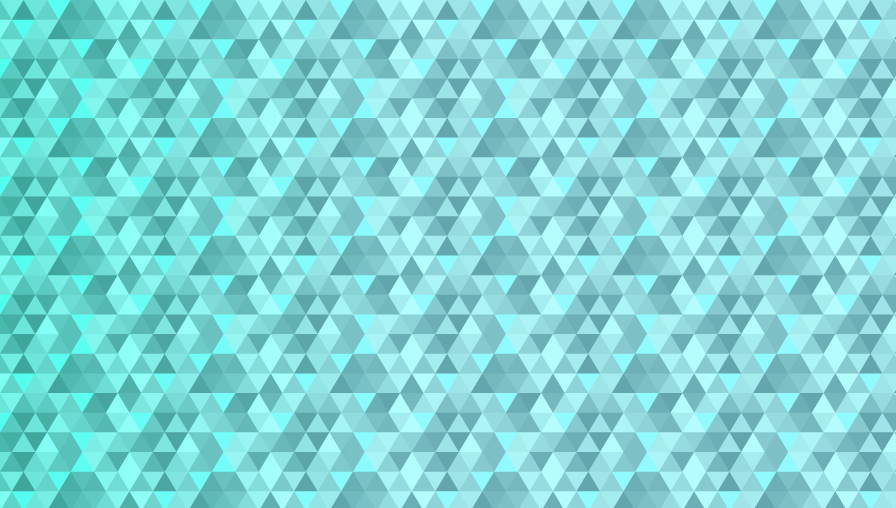
Give the GLSL for this pattern, as a Shadertoy shader.

```glsl
const float COLUMNS = 38.08;         // triangle bases across the canvas
const float ROWS = 25.85;            // triangle rows down the canvas
const float TILE_ROWS = 6.0;         // rows before tones repeat
const int SLOTS = 12;                // triangles in one row of a tile
const float PARTNER_PULL = 0.10;     // likeness across a falling edge
const float SIDE_PUSH = 0.20;        // contrast across a rising edge
const float BASE_PUSH = 0.22;        // contrast across a level edge
const float UP_SHADE = 0.06;         // darkening of upward triangles
const float TONE_POWER = 0.95;       // above 1 favours dark tones
const float FADE_START = -0.12;      // teal to blue fade, in canvas widths
const float FADE_END = 0.53;
const int SAMPLES = 4;               // antialiasing samples per axis

const vec3 TEAL_DARK = vec3(0.22, 0.65, 0.60);
const vec3 TEAL_LIGHT = vec3(0.47, 1.00, 0.95);
const vec3 TEAL_ACCENT = vec3(0.29, 1.00, 0.93);
const vec3 BLUE_DARK = vec3(0.39, 0.65, 0.68);
const vec3 BLUE_LIGHT = vec3(0.71, 0.99, 1.00);
const vec3 BLUE_ACCENT = vec3(0.57, 0.98, 1.00);

// Random value per triangle, wrapped to the tile
float tileHash(float slot, float row) {
    vec2 p = mod(vec2(slot, row), vec2(float(SLOTS), TILE_ROWS)) + 1.0;
    return fract(sin(dot(p, vec2(127.1, 311.7))) * 43758.5453);
}

// Slot along the row (two per column, even ones point up) and row
vec2 triangleSlot(vec2 uv) {
    float down = (1.0 - uv.y) * ROWS;
    float row = floor(down);
    float x = uv.x * COLUMNS + 0.5 * mod(row, 2.0);
    float offset = abs(fract(x + 0.5) - 0.5);
    float up = step(offset, 0.5 * fract(down));
    float slot = 2.0 * floor(x + 0.5 * up) + 1.0 - up;
    return mod(vec2(slot, row), vec2(float(SLOTS), TILE_ROWS));
}

// Random brightness, set against the three neighbours
float brightness(float slot, float row) {
    float up = 1.0 - mod(slot, 2.0);
    float side = 2.0 * up - 1.0;
    float baseSlot = slot + 1.0 - 2.0 * mod(row, 2.0);
    return tileHash(slot, row) - UP_SHADE * up
        + PARTNER_PULL * tileHash(slot + side, row)
        - SIDE_PUSH * tileHash(slot - side, row)
        - BASE_PUSH * tileHash(baseSlot, row + side);
}

// Rank within the row, so that every row holds the same set of tones
float toneRank(vec2 cell) {
    float own = brightness(cell.x, cell.y);
    float rank = 0.0;
    for (int i = 0; i < SLOTS; i++) {
        rank += brightness(float(i), cell.y) < own ? 1.0 : 0.0;
    }
    return rank;
}

vec3 triangleColor(vec2 uv) {
    float rank = toneRank(triangleSlot(uv));
    float topRank = float(SLOTS) - 1.0;
    float tone = pow(min(rank / (topRank - 1.0), 1.0), TONE_POWER);
    float accent = step(topRank - 0.5, rank);

    // Horizontal colour fade
    float fade = smoothstep(FADE_START, FADE_END, uv.x);
    vec3 dark = mix(TEAL_DARK, BLUE_DARK, fade);
    vec3 light = mix(TEAL_LIGHT, BLUE_LIGHT, fade);
    vec3 bright = mix(TEAL_ACCENT, BLUE_ACCENT, fade);
    return mix(mix(dark, light, tone), bright, accent);
}

void mainImage(out vec4 fragColor, in vec2 fragCoord) {
    // Average a grid of samples to smooth the edges
    vec3 sum = vec3(0.0);
    for (int j = 0; j < SAMPLES; j++) {
        for (int i = 0; i < SAMPLES; i++) {
            vec2 jitter = (vec2(i, j) + 0.5) / float(SAMPLES) - 0.5;
            sum += triangleColor((fragCoord + jitter) / iResolution.xy);
        }
    }
    fragColor = vec4(sum / float(SAMPLES * SAMPLES), 1.0);
}
```
